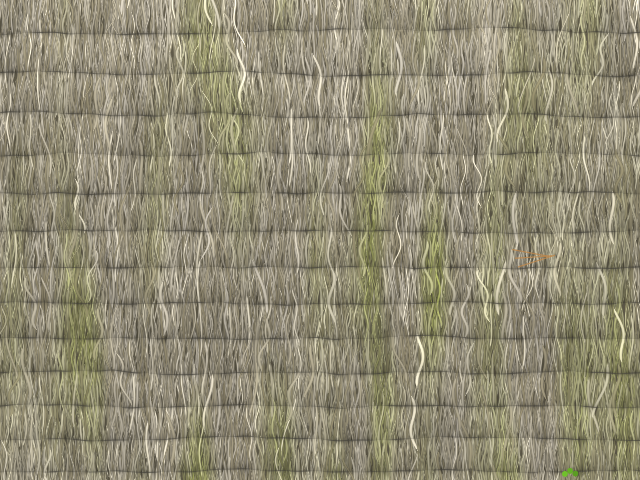
Reproduce this texture procedurally as a Shadertoy shader.

```glsl
// A weathered brushwood screen: layers of thin upright twigs bound by twelve
// sagging wires. Jittered strand layers are stacked from back to front, then
// tinted by gradient noise for moss, wear and the shading between the wires.

const int   LAYERS       = 14;
const vec2  STRAND_CELL  = vec2(0.0105, 0.105);
const float STRAND_WIDTH = 0.0016;    // half width, in canvas heights
const vec2  STALK_CELL   = vec2(0.030, 0.120);
const float STALK_WIDTH  = 0.0024;
const float WIRE_WIDTH   = 0.0011;
const vec3  WIRE_ROWS    = vec3(0.27, 10.9, 2.1);  // rows = a + b t + c t^2
const float WIRE_SAG     = 0.16;

const vec3 SHADOW = vec3(0.34, 0.32, 0.26);
const vec3 UMBER  = vec3(0.49, 0.46, 0.37);
const vec3 SILVER = vec3(0.68, 0.655, 0.60);
const vec3 PALE   = vec3(0.82, 0.79, 0.71);
const vec3 MOSS   = vec3(0.54, 0.56, 0.30);
const vec3 WIRE   = vec3(0.29, 0.28, 0.25);
const vec3 NEEDLE = vec3(0.74, 0.53, 0.30);
const vec3 LEAF   = vec3(0.42, 0.72, 0.16);

vec4 hash4(vec3 v) {
    vec4 q = fract(v.xyzx * vec4(0.1031, 0.1030, 0.0973, 0.1099));
    q += dot(q, q.wzxy + 33.33);
    return fract((q.xxyz + q.yzzw) * q.zywx);
}

float cornerSlope(vec2 cell, vec2 offset) {
    return dot(hash4(vec3(cell, 7.0)).xy * 2.0 - 1.0, offset);
}

float gradientNoise(vec2 p) {
    vec2 i = floor(p), f = fract(p), e = vec2(0.0, 1.0);
    vec2 u = f * f * f * (f * (f * 6.0 - 15.0) + 10.0);
    return mix(mix(cornerSlope(i, f), cornerSlope(i + e.yx, f - e.yx), u.x),
               mix(cornerSlope(i + e, f - e), cornerSlope(i + 1.0, f - 1.0), u.x), u.y);
}

float cover(float dist, float halfWidth, float px) {
    return clamp((halfWidth - dist) / px + 0.5, 0.0, 1.0);
}

float segment(vec2 p, vec2 a, vec2 b) {
    vec2 ap = p - a, ab = b - a;
    return length(ap - ab * clamp(dot(ap, ab) / dot(ab, ab), 0.0, 1.0));
}

// Paints one layer of bent, tapered strands over the given colour.
vec3 strandLayer(vec3 base, vec2 p, vec2 cell, float width, float density,
                 float bend, float light, float moss, float seed, float px) {
    for (int k = -1; k <= 1; k++) {
        float column = floor(p.x / cell.x) + float(k);
        float row = p.y / cell.y + 9.0 * hash4(vec3(column, 3.0, seed)).x;
        vec4 form = hash4(vec3(column, floor(row), seed));
        vec4 look = hash4(vec3(column, floor(row), seed + 31.0));
        float s = fract(row) - 0.5;
        float x = column + form.x + (form.y - 0.5) * 2.0 * s
                + bend * sin(6.2832 * (s * (0.6 + look.w) + form.z));
        float halfWidth = width * (0.55 + 0.9 * form.w) * smoothstep(0.5, 0.38, abs(s));
        float d = abs(p.x - x * cell.x);
        float a = cover(d, halfWidth, px) * step(look.x, density) * step(0.0001, halfWidth);
        float roundness = 1.0 - min(d * d / (halfWidth * halfWidth + 1e-7), 1.0);
        vec3 tone = mix(UMBER, SILVER, look.y);
        tone = mix(tone, PALE, smoothstep(0.82, 1.0, look.z));
        tone = mix(tone, MOSS * (0.75 + 0.5 * look.y), moss * (0.4 + 0.6 * look.w));
        base = mix(base, tone * light * (0.84 + 0.24 * roundness), a);
    }
    return base;
}

void mainImage(out vec4 fragColor, in vec2 fragCoord) {
    float px = 1.0 / iResolution.y;
    vec2 p = fragCoord * px;
    float t = 1.0 - p.y;

    // Wear: moss streaks grow towards the right and the foot
    float streak = gradientNoise(p * vec2(11.0, 1.8) + 4.0);
    float moss = smoothstep(-0.05, 0.75, streak + 0.14 * p.x + 0.16 * t - 0.08);
    vec2 patchOffset = (p - vec2(0.905, 0.42)) / vec2(0.026, 0.17);
    moss = clamp(moss + 0.65 * exp(-dot(patchOffset, patchOffset)), 0.0, 0.9);

    // Strands, back to front, with a few loose stalks on top
    vec3 color = SHADOW;
    for (int i = 0; i < LAYERS; i++) {
        float depth = float(i) / float(LAYERS - 1);
        color = strandLayer(color, p, STRAND_CELL * mix(0.85, 1.2, depth), STRAND_WIDTH,
                            0.8, 0.3, mix(0.78, 1.07, depth), moss, float(i) + 11.0, px);
    }
    for (int i = 0; i < 2; i++)
        color = strandLayer(color, p, STALK_CELL, STALK_WIDTH, 0.22, 0.22,
                            1.14, moss * 0.6, float(i) + 61.0, px);

    // Bands: pale below each wire, darker towards the next one
    float sag = gradientNoise(p * vec2(5.0, 7.0)) + 0.4 * gradientNoise(p * vec2(19.0, 9.0));
    float rows = WIRE_ROWS.x + t * (WIRE_ROWS.y + t * WIRE_ROWS.z) + WIRE_SAG * sag;
    float rowHeight = 1.0 / (WIRE_ROWS.y + 2.0 * t * WIRE_ROWS.z);
    float wireDist = abs(fract(rows + 0.5) - 0.5) * rowHeight;
    float clump = gradientNoise(p * vec2(16.0, 5.0) + 20.0);
    color *= mix(1.06, 0.94, smoothstep(0.0, 0.95, fract(rows))) + 0.16 * clump;
    color *= 1.0 + 0.09 * smoothstep(0.45, 0.0, t);

    // Wires, partly hidden, with soft patchy shade
    float exposed = smoothstep(-0.25, 0.3, gradientNoise(p * vec2(21.0, 8.0) + 50.0));
    color *= 1.0 - (0.08 + 0.22 * exposed) * exp(-wireDist / 0.006);
    color = mix(color, WIRE, 0.65 * exposed * cover(wireDist, WIRE_WIDTH, px));

    // Fallen needles and a small leaf sprig
    for (int i = 0; i < 3; i++) {
        float n = float(i);
        vec2 start = vec2(1.068 + 0.006 * n, 0.480 - 0.018 * n);
        float needle = segment(p, start, start + vec2(0.075, -0.014 + 0.019 * n));
        color = mix(color, NEEDLE, 0.8 * cover(needle, 0.0013, px));
        float angle = 0.6 + n;
        vec2 tip = vec2(1.188, 0.006) + 0.013 * vec2(cos(angle), sin(angle));
        color = mix(color, LEAF * (0.85 + 0.1 * n), cover(length(p - tip), 0.006, px));
    }
    fragColor = vec4(clamp(color, 0.0, 1.0), 1.0);
}
```
